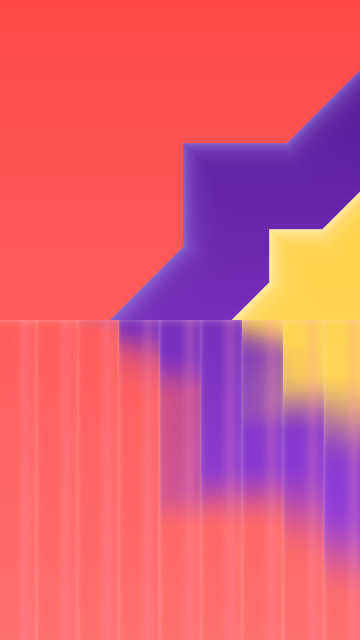
Write a Shadertoy shader that draws this background.

```glsl
// Two nested eight-pointed stars, centred on the right edge at mid height.
// The upper half shows them crisp with glowing rims; the lower half shows them
// through ribbed glass: each rib averages the stars over its width and blurs them.

const float OUTER_SIZE = 0.2764;      // half side of the stars, in canvas heights
const float INNER_SIZE = 0.1419;
const float RIB_WIDTH = 0.0642;
const float RIB_OFFSET = 0.0559;      // distance of the last rib edge from the right
const float RIB_BLUR = 0.42;          // half width of the averaging, in ribs
const float RIB_SLOPE = 0.3;          // how much of the inner position survives
const float INNER_SHRINK = 0.014;     // loss of the small star behind the glass
const float OUTER_RIM = 0.015;
const float INNER_RIM = 0.014;
const int TAPS = 12;

// Colours at the horizon, and their change per canvas height upwards
const vec3 CORAL = vec3(1.0, 0.360, 0.355);
const vec3 CORAL_SLOPE = vec3(0.0, -0.15, -0.14);
const vec3 VIOLET = vec3(0.465, 0.180, 0.735);
const vec3 VIOLET_SLOPE = vec3(-0.34, -0.20, -0.38);
const vec3 GOLD = vec3(1.0, 0.830, 0.310);
const vec3 GOLD_SLOPE = vec3(0.0, -0.05, -0.20);
const vec3 LAVENDER = vec3(0.62, 0.53, 0.88);
const vec3 CREAM = vec3(1.0, 0.94, 0.74);
const vec3 SHEEN = vec3(1.0, 0.60, 0.72);

// Union of a square and the same square turned by 45 degrees
float starDistance(vec2 p, float size) {
    vec2 q = abs(p);
    return min(max(q.x, q.y), (q.x + q.y) * 0.70711) - size;
}

float coverage(float dist, float softness) {
    return 1.0 - smoothstep(-softness, softness, dist);
}

vec3 crispStars(vec2 p, vec3 coral, vec3 violet, vec3 gold, float pixel) {
    float outer = starDistance(p, OUTER_SIZE);
    float inner = starDistance(p, INNER_SIZE);
    violet = mix(violet, LAVENDER, 0.65 * exp(min(outer, 0.0) / OUTER_RIM));
    gold = mix(gold, CREAM, 0.85 * exp(min(inner, 0.0) / INNER_RIM));
    vec3 color = mix(coral, violet, coverage(outer, 0.7 * pixel));
    return mix(color, gold, coverage(inner, 0.7 * pixel));
}

vec3 ribbedStars(vec2 p, vec3 coral, vec3 violet, vec3 gold) {
    float rib = (p.x + RIB_OFFSET) / RIB_WIDTH;
    float across = fract(rib);
    float center = floor(rib) + 0.5 + (across - 0.5) * RIB_SLOPE;

    // Average over the rib; the blur widens away from the horizon
    float softness = mix(0.018, 0.055, smoothstep(0.0, 0.12, -p.y));
    float outer = 0.0;
    float inner = 0.0;
    for (int i = 0; i < TAPS; i++) {
        float shift = ((float(i) + 0.5) / float(TAPS) * 2.0 - 1.0) * RIB_BLUR;
        vec2 tap = vec2((center + shift) * RIB_WIDTH - RIB_OFFSET, p.y);
        outer += coverage(starDistance(tap, OUTER_SIZE), softness);
        inner += coverage(starDistance(tap, INNER_SIZE - INNER_SHRINK), softness);
    }
    vec3 color = mix(coral, violet, outer / float(TAPS));
    color = mix(color, gold, inner / float(TAPS));

    // Broad sheen, thin bright rib edge and glowing seam
    float sheen = exp(-pow((across - 0.72) / 0.17, 2.0));
    float edgeGap = min(across, 1.0 - across);
    float edge = exp(-edgeGap / 0.045);
    float seam = exp(p.y / 0.005);
    color = mix(color, SHEEN, 0.22 * sheen);
    color = mix(color, vec3(1.0, 0.85, 0.88), 0.22 * edge);
    return mix(color, vec3(1.0, 0.85, 0.85), 0.25 * seam);
}

void mainImage(out vec4 fragColor, in vec2 fragCoord) {
    // Origin at the star centre, one unit per canvas height
    vec2 p = (fragCoord - iResolution.xy * vec2(1.0, 0.5)) / iResolution.y;
    float pixel = 1.0 / iResolution.y;

    vec3 coral = CORAL + CORAL_SLOPE * p.y;
    vec3 violet = VIOLET + VIOLET_SLOPE * p.y;
    vec3 gold = GOLD + GOLD_SLOPE * p.y;

    vec3 above = crispStars(p, coral, violet, gold, pixel);
    vec3 below = ribbedStars(vec2(p.x, min(p.y, 0.0)), coral, violet, gold);
    float upper = smoothstep(-0.5 * pixel, 0.5 * pixel, p.y);
    fragColor = vec4(mix(below, above, upper), 1.0);
}
```
